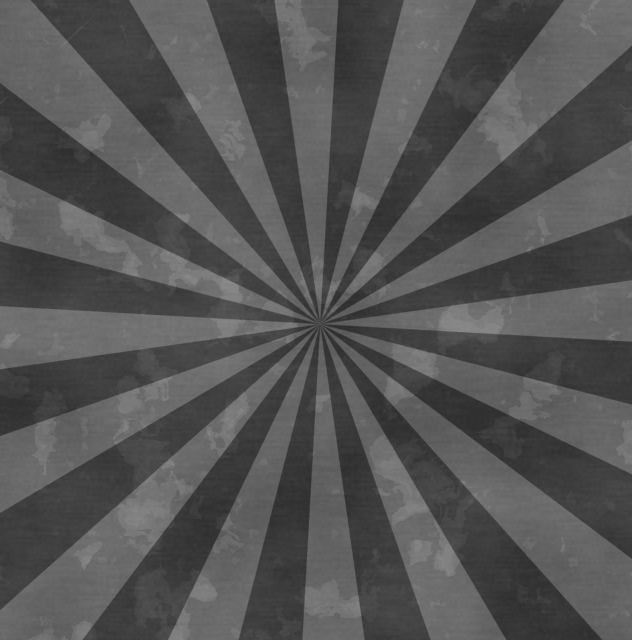
Write a Shadertoy shader that draws this background.

```glsl
// A weathered grey sunburst: sixteen pale rays spread from near the centre.
// The rays come from a cosine of the angle; layered value noise adds clouds,
// ragged worn chips, horizontal brushing, grain and a faint scratch.

float hash(vec2 p) {
    vec3 q = fract(p.xyx * vec3(0.1031, 0.1030, 0.0973));
    q += dot(q, q.yzx + 33.33);
    return fract((q.x + q.y) * q.z);
}

float noise(vec2 p) {
    vec2 i = floor(p), f = fract(p);
    f = f * f * (3.0 - 2.0 * f);
    return mix(mix(hash(i), hash(i + vec2(1, 0)), f.x),
               mix(hash(i + vec2(0, 1)), hash(i + vec2(1, 1)), f.x), f.y);
}

float fbm(vec2 p) {
    float sum = 0.0, amp = 0.5;
    for (int i = 0; i < 5; i++) {
        sum += amp * noise(p);
        p = mat2(1.6, 1.2, -1.2, 1.6) * p + 17.3;
        amp *= 0.5;
    }
    return sum / 0.97;
}

// Soft elliptical area where the surface is more worn
float wear(vec2 p, vec2 centre, vec2 size) {
    vec2 d = (p - centre) / size;
    return exp(-dot(d, d));
}

float segment(vec2 p, vec2 a, vec2 b) {
    vec2 pa = p - a, ba = b - a;
    return length(pa - ba * clamp(dot(pa, ba) / dot(ba, ba), 0.0, 1.0));
}

void mainImage(out vec4 fragColor, in vec2 fragCoord) {
    vec2 p = (fragCoord - iResolution.xy * vec2(0.5066, 0.4935)) / iResolution.y;

    // Rays: the wave is scaled by radius so edges keep an even softness
    float angle = atan(p.y, p.x) - radians(2.4);
    float edge = cos(16.0 * angle) * length(p) / 16.0;
    float soft = max(0.0013, 0.7 / iResolution.y);
    float ray = smoothstep(-soft, soft, edge);

    // Broad clouds and warped noise for the worn surface
    vec2 n = p + 8.0;
    float clouds = fbm(n * 7.0) - 0.5;
    vec2 warp = vec2(fbm(n * 19.0), fbm(n * 19.0 + 40.0)) - 0.5;
    float worn = fbm(n * 14.0 + warp * 1.5);

    // Larger worn areas
    float areas = wear(p, vec2(-0.010, 0.435), vec2(0.035, 0.045))
                + wear(p, vec2(0.165, 0.454), vec2(0.022, 0.050))
                + wear(p, vec2(-0.182, 0.405), vec2(0.030, 0.040))
                + wear(p, vec2(-0.404, 0.150), vec2(0.025, 0.060))
                + wear(p, vec2(0.098, -0.203), vec2(0.030, 0.055))
                + wear(p, vec2(-0.130, -0.285), vec2(0.035, 0.045))
                + wear(p, vec2(0.182, -0.366), vec2(0.035, 0.040))
                + wear(p, vec2(-0.176, -0.424), vec2(0.022, 0.055))
                + wear(p, vec2(-0.280, -0.300), vec2(0.035, 0.040));
    worn += 0.16 * areas;
    float chips = smoothstep(0.63, 0.66, worn) + 0.5 * smoothstep(0.72, 0.74, worn);
    float flecks = smoothstep(0.72, 0.78, fbm(n * 46.0));

    // Brushed lines and fine grain
    float brushed = noise(n * vec2(28.0, 260.0)) - 0.5;
    float grain = noise(n * 240.0) - 0.5;

    // Broken diagonal scratch at the upper left
    float scratch = 1.0 - smoothstep(0.0005, 0.0025,
        segment(p, vec2(-0.50, 0.345), vec2(-0.35, 0.485)) + 0.002 * warp.x);
    scratch *= smoothstep(0.35, 0.6, noise(n * 30.0));

    float shade = mix(0.233, 0.403, ray) + 0.16 * clouds;
    shade += mix(0.035, 0.055, ray) * (chips + 0.6 * flecks) + 0.012 * areas;
    shade += 0.022 * brushed + 0.022 * grain + 0.05 * scratch;
    fragColor = vec4(vec3(clamp(shade, 0.19, 0.56)), 1.0);
}
```
